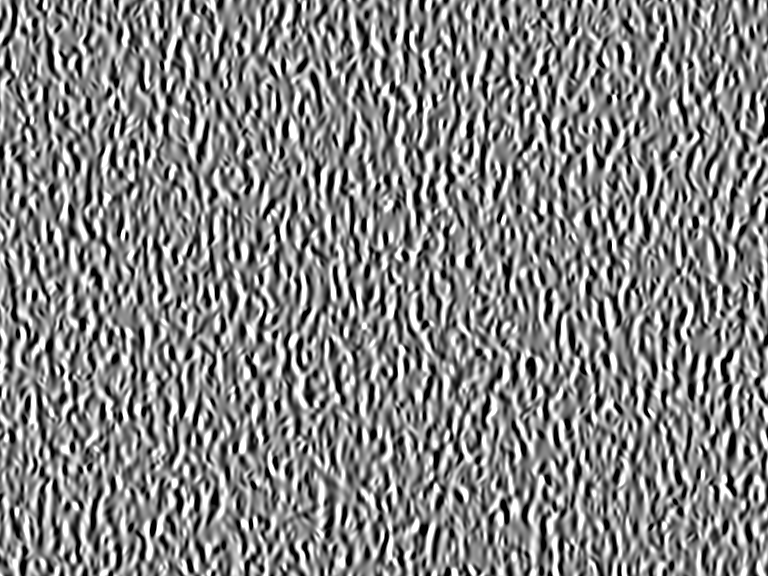
Write a Shadertoy shader that draws this texture.

```glsl
// Dense grey grain of short, wavy, mostly upright black and white streaks.
// Cellular Gabor noise: every cell scatters wave packets of mixed size and
// tilt, and their sum is scaled to a known spread and clipped.

const float WAVELENGTH  = 0.0255;           // spacing of the streaks, canvas heights
const vec2  PACKET_SIZE = vec2(0.42, 0.43); // Gaussian radii, in wavelengths
const float MIN_SCALE   = 0.50;             // finest packet, relative to nominal
const float MAX_SCALE   = 1.15;             // coarsest packet
const float MAX_TILT    = 0.80;             // radians away from upright
const float MEAN_GREY   = 0.522;
const float CONTRAST    = 0.330;            // standard deviation of the grey
const int   PACKETS     = 7;                // wave packets per cell
const float CELL_RADII  = 3.7;              // cell side in nominal packet radii
const float PI          = 3.14159;

// Integer hash: three random values in 0..1
vec3 hash3(ivec3 seed) {
    uvec3 v = uvec3(seed) * 1664525u + 1013904223u;
    v.x += v.y * v.z;
    v.y += v.z * v.x;
    v.z += v.x * v.y;
    v ^= v >> 16u;
    v.x += v.y * v.z;
    v.y += v.z * v.x;
    v.z += v.x * v.y;
    return vec3(v >> 8u) / 16777216.0;
}

// One packet: a wave under a Gaussian window, both tilted; offset in wavelengths
float wavePacket(vec2 offset, vec3 shape) {
    float lean = 2.0 * shape.x - 1.0;
    float tilt = MAX_TILT * lean * lean * lean;
    float c = cos(tilt), s = sin(tilt);
    vec2 local = vec2(c * offset.x + s * offset.y, c * offset.y - s * offset.x);
    local /= mix(MIN_SCALE, MAX_SCALE, shape.y);
    vec2 scaled = local / PACKET_SIZE;
    return exp(-0.5 * dot(scaled, scaled)) * cos(2.0 * PI * (local.x + shape.z));
}

// Sum of the packets in the 3x3 nearest cells, scaled to unit variance
float streakNoise(vec2 p) {
    vec2 cellSize = CELL_RADII * PACKET_SIZE;
    ivec2 home = ivec2(floor(p / cellSize));
    float sum = 0.0;
    for (int y = -1; y <= 1; y++) {
        for (int x = -1; x <= 1; x++) {
            ivec2 cell = home + ivec2(x, y);
            for (int i = 0; i < PACKETS; i++) {
                vec3 place = hash3(ivec3(cell + 64, i));
                vec3 shape = hash3(ivec3(cell + 64, i + PACKETS));
                vec2 center = (vec2(cell) + place.xy) * cellSize;
                sum += wavePacket(p - center, shape);
            }
        }
    }
    // Packet energy grows with the square of its scale
    float meanSquare = (MIN_SCALE * MIN_SCALE + MIN_SCALE * MAX_SCALE
                      + MAX_SCALE * MAX_SCALE) / 3.0;
    float variance = 0.5 * PI * float(PACKETS) * meanSquare / (CELL_RADII * CELL_RADII);
    return sum * inversesqrt(variance);
}

void mainImage(out vec4 fragColor, in vec2 fragCoord) {
    vec2 p = fragCoord / (iResolution.y * WAVELENGTH);
    float grey = MEAN_GREY + CONTRAST * streakNoise(p);
    fragColor = vec4(vec3(clamp(grey, 0.0, 1.0)), 1.0);
}
```
